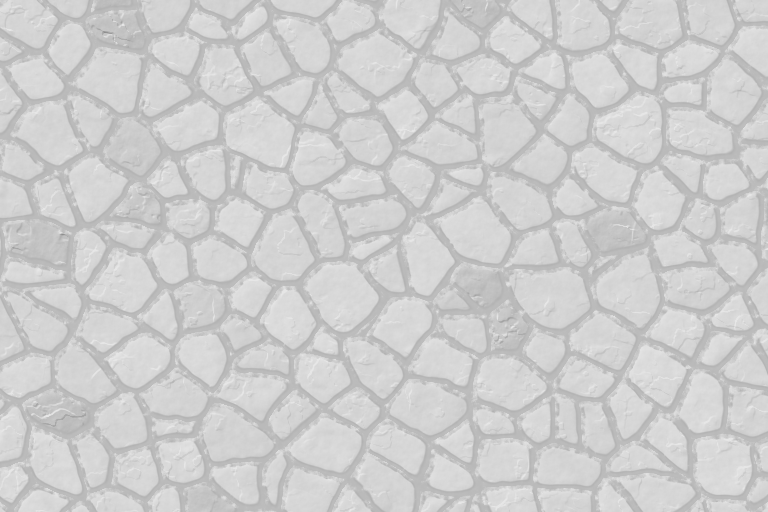
Give the GLSL for this texture, as a WebGL 2 fragment shader.

```glsl
#version 300 es
precision highp float;
// Pale rubble-stone wall: a weighted Voronoi diagram gives rounded stones of
// mixed size, set in grey joints. Light from the upper left embosses ledges and
// grain, brightens crumbly upper edges and shades the joints below each stone.

uniform vec2 u_resolution;
out vec4 fragColor;

const float STONE_SIZE = 0.093;   // mean spacing, in canvas heights
const float JOINT = 0.0085;       // half width of the mortar joints
const float ROUNDING = 0.04;      // corner softness, in stone spacings
const vec2 TO_LIGHT = vec2(-0.6, 0.8);

vec2 hash2(vec2 p) {
    vec3 v = fract(vec3(p.xyx) * vec3(0.1031, 0.1030, 0.0973));
    v += dot(v, v.yzx + 33.33);
    return fract((v.xx + v.yz) * v.zy);
}

float noise(vec2 p) {
    vec2 i = floor(p), f = fract(p);
    f = f * f * (3.0 - 2.0 * f);
    float low = mix(hash2(i).x, hash2(i + vec2(1, 0)).x, f.x);
    float high = mix(hash2(i + vec2(0, 1)).x, hash2(i + vec2(1, 1)).x, f.x);
    return mix(low, high, f.y);
}

float fbm(vec2 p) {
    float sum = 0.0, gain = 0.53;
    for (int i = 0; i < 4; i++) {
        sum += gain * noise(p);
        p = mat2(1.6, 1.2, -1.2, 1.6) * p + 7.3;
        gain *= 0.5;
    }
    return sum;
}

// Bends the outlines so that no edge is perfectly straight.
vec2 warp(vec2 p) {
    vec2 broad = vec2(noise(p * 15.0), noise(p * 15.0 + 40.0)) - 0.5;
    vec2 fine = vec2(noise(p * 55.0 + 9.0), noise(p * 55.0 + 70.0)) - 0.5;
    return p + 0.014 * broad + 0.004 * fine;
}

vec2 site(vec2 cell) {
    return cell + 0.5 + 0.86 * (hash2(cell) - 0.5);
}

float weight(vec2 cell) {
    float r = hash2(cell + 91.7).x;
    return 0.36 * r * r;
}

float powerDistance(vec2 q, vec2 cell) {
    vec2 d = q - site(cell);
    return dot(d, d) - weight(cell);
}

// Returns distance to the nearest joint line (x) and the owning cell (yz).
vec3 stoneAt(vec2 p) {
    p = warp(p);
    vec2 q = vec2(dot(p, vec2(0.8, -0.6)) * 0.93, dot(p, vec2(0.6, 0.8)) * 1.07);
    q = q / STONE_SIZE + 60.0;
    vec2 base = floor(q), owner = base;
    float nearest = 1e5;
    for (int y = -2; y <= 2; y++)
    for (int x = -2; x <= 2; x++) {
        vec2 cell = base + vec2(x, y);
        float d = powerDistance(q, cell);
        if (d < nearest) { nearest = d; owner = cell; }
    }
    float sum = 0.0;
    for (int y = -2; y <= 2; y++)
    for (int x = -2; x <= 2; x++) {
        vec2 cell = base + vec2(x, y);
        if (cell == owner) continue;
        float gap = length(site(cell) - site(owner));
        float d = (powerDistance(q, cell) - nearest) / (2.0 * max(gap, 0.05));
        sum += exp(-d / ROUNDING);
    }
    float edge = -ROUNDING * log(max(sum, 1e-9));
    return vec3(max(edge, 0.0) * STONE_SIZE, owner);
}

// Height of the split stone face: broken ledges, soft dents and fine grain.
float relief(vec2 p, vec2 offset, float roughness) {
    vec2 s = p + offset;
    float bend = fbm(s * 15.0);
    float ledge = smoothstep(0.47, 0.51, bend);
    float chip = smoothstep(0.54, 0.58, fbm(s * vec2(24.0, 32.0) + 30.0));
    float broken = smoothstep(0.3, 0.75, noise(s * 25.0 + 11.0));
    return (ledge * 0.08 + chip * 0.06) * broken * roughness
        + 0.10 * bend + 0.05 * fbm(s * 75.0) * roughness;
}

void main() {
    vec2 p = gl_FragCoord.xy / u_resolution.y;
    float pixel = 1.0 / u_resolution.y;
    vec3 stone = stoneAt(p);
    float step_ = 0.002;
    float facing = (stone.x - stoneAt(p + TO_LIGHT * step_).x) / step_;
    float speckle = fbm(p * 110.0) - 0.5;

    // Joints: smooth shade below stones, bright crumbs along lit edges
    float lit = smoothstep(-0.1, 0.75, facing + 1.6 * speckle);
    float edge = stone.x + 0.008 * speckle * lit;
    float contact = smoothstep(0.3 * JOINT, JOINT, edge) * (1.0 - lit);
    float mortar = mix(0.735, 0.805, lit) - 0.035 * contact;
    mortar += speckle * mix(0.03, 0.22, lit);

    // Stone faces: mostly pale, a few darker and rougher
    vec2 id = hash2(stone.yz + 17.3);
    float dark = smoothstep(0.91, 0.94, id.x);
    float roughness = mix(0.75, 1.5, dark);
    vec2 offset = id * 20.0;
    float emboss = relief(p, offset, roughness)
        - relief(p + TO_LIGHT * 0.0035, offset, roughness);
    float face = mix(0.826 + 0.026 * id.y, 0.755 + 0.025 * id.y, dark);
    face += 1.1 * emboss + 0.035 * speckle;
    face += 0.03 * (fbm(p * 20.0 + offset) - 0.5) * roughness;
    float depth = max(edge - JOINT, 0.0);
    face += exp(-depth / 0.005) * 0.045 * clamp(facing, -0.7, 1.0);

    float cover = smoothstep(-pixel, pixel, edge - JOINT);
    fragColor = vec4(vec3(clamp(mix(mortar, face, cover), 0.0, 0.9)), 1.0);
}
```
